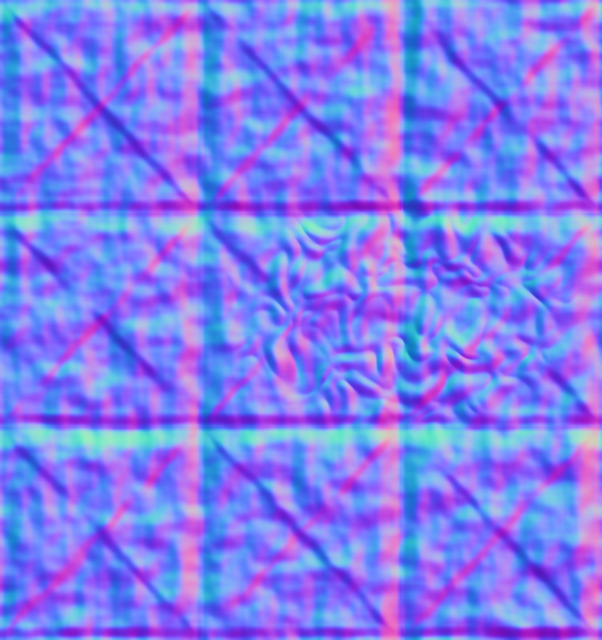
A Shadertoy shader for this texture map:

```glsl
// Tangent-space normal map of a 3 x 3 grid of raised panels, each crossed by two
// grooves. Bevels, grooves and wrapping gradient noise all add up as slopes,
// and the summed slope is turned into a unit normal and stored as colour.

const vec2  PANELS         = vec2(3.0);           // repeats across and down
const float SIDE_BEVEL     = 0.13;                // widths in panel units
const float TOP_BEVEL      = 0.12;
const float BOTTOM_BEVEL   = 0.075;
const float SEAM_SOFTNESS  = 0.03;
const float GROOVE_WIDTH   = 0.023;
const vec2  RISING_SLOPE   = vec2(0.72, -0.62);   // groove from lower left
const vec2  FALLING_SLOPE  = vec2(-0.55, -0.80);  // groove from upper left
const float BROAD_DENTS    = 0.24;
const float FINE_DENTS     = 0.27;
const float GRAIN          = 0.13;
const float STREAKS        = 0.22;
const float SCAR_DEPTH     = 0.62;
const vec2  SCAR_CENTRE    = vec2(2.0, 1.52);     // in panel units
const vec2  SCAR_RADIUS    = vec2(1.0, 0.62);
const float TAU            = 6.2831853;

float hash(vec2 cell, float seed) {
    uvec3 q = uvec3(ivec3(cell, seed)) * uvec3(1597334673u, 3812015801u, 2798796415u);
    uint h = q.x ^ q.y ^ q.z;
    h = (h ^ (h >> 16)) * 2146121005u;
    h = (h ^ (h >> 15)) * 2221713035u;
    return float((h ^ (h >> 16)) >> 8) / 16777216.0;
}

vec2 latticeGradient(vec2 cell, vec2 period, float seed) {
    float angle = TAU * hash(mod(cell, period), seed);
    return vec2(cos(angle), sin(angle));
}

// Wrapping gradient noise: x is the value, yz its derivative per lattice cell.
vec3 noise(vec2 uv, vec2 period, float seed) {
    vec2 p = uv * period, i = floor(p), f = p - i;
    vec2 u = f * f * f * (f * (f * 6.0 - 15.0) + 10.0);
    vec2 du = 30.0 * f * f * (f * (f - 2.0) + 1.0);
    vec2 e = vec2(1.0, 0.0);
    vec2 ga = latticeGradient(i, period, seed);
    vec2 gb = latticeGradient(i + e.xy, period, seed);
    vec2 gc = latticeGradient(i + e.yx, period, seed);
    vec2 gd = latticeGradient(i + e.xx, period, seed);
    float a = dot(ga, f), b = dot(gb, f - e.xy);
    float c = dot(gc, f - e.yx), d = dot(gd, f - e.xx);
    float k = a - b - c + d;
    float value = a + u.x * (b - a) + u.y * (c - a) + u.x * u.y * k;
    vec2 slope = ga + u.x * (gb - ga) + u.y * (gc - ga) + u.x * u.y * (ga - gb - gc + gd)
               + du * (u.yx * k + vec2(b, c) - a);
    return vec3(value, slope);
}

// Flat at the seam, steep inside the bevel, flat again on the panel face.
float bevel(float edgeDistance, float width) {
    return smoothstep(0.0, SEAM_SOFTNESS, edgeDistance)
         * (1.0 - smoothstep(0.45 * width, width, edgeDistance));
}

float groove(float offset) {
    return exp(-offset * offset / (GROOVE_WIDTH * GROOVE_WIDTH));
}

vec2 bevelSlope(vec2 local, vec2 id, vec2 uv) {
    float rough = 1.0 + 0.9 * noise(uv, vec2(21.0), 3.0).x;
    float left   = mix(0.55, 0.95, hash(id, 11.0)) * (id.x < 0.5 ? 0.65 : 1.0);
    float right  = mix(0.45, 1.05, hash(id, 12.0));
    float top    = mix(0.9, 0.4, id.y / (PANELS.y - 1.0));
    float bottom = mix(0.75, 1.1, hash(id, 13.0));
    return rough * vec2(
        right * bevel(1.0 - local.x, SIDE_BEVEL) - left * bevel(local.x, SIDE_BEVEL),
        top * bevel(1.0 - local.y, TOP_BEVEL) - bottom * bevel(local.y, BOTTOM_BEVEL));
}

vec2 grooveSlope(vec2 local, vec2 uv, float scar) {
    vec2 edge = min(local, 1.0 - local);
    float inset = smoothstep(0.02, 0.09, min(edge.x, edge.y));
    float wobble = 0.018 * noise(uv, vec2(15.0), 5.0).x;
    vec2 wear = vec2(noise(uv, vec2(12.0), 6.0).x, noise(uv, vec2(12.0), 7.0).x);
    vec2 kept = smoothstep(-0.5, 0.1, wear) * inset * (1.0 - vec2(0.3, 0.55) * scar);
    float rising  = groove((local.x - local.y) * 0.7071 + wobble);
    float falling = groove((local.x + local.y - 1.0) * 0.7071 + wobble);
    return RISING_SLOPE * rising * kept.x + FALLING_SLOPE * falling * kept.y;
}

// Dents at three scales, with streaks running along both axes.
vec2 surfaceSlope(vec2 uv) {
    vec2 slope = BROAD_DENTS * noise(uv, vec2(11.0, 10.0), 21.0).yz
               + FINE_DENTS * noise(uv, vec2(25.0, 23.0), 22.0).yz
               + GRAIN * noise(uv, vec2(47.0, 45.0), 23.0).yz;
    slope.x += STREAKS * noise(uv, vec2(34.0, 9.0), 24.0).y;
    slope.y += STREAKS * noise(uv, vec2(9.0, 31.0), 25.0).z;
    return slope;
}

// Curling ridges from warped, folded noise.
vec2 scarSlope(vec2 uv) {
    vec2 warp = vec2(noise(uv, vec2(14.0), 31.0).x, noise(uv, vec2(14.0), 32.0).x);
    vec3 n = noise(uv + 0.03 * warp, vec2(25.0, 24.0), 33.0);
    return -n.yz * n.x * inversesqrt(n.x * n.x + 0.015);
}

void mainImage(out vec4 fragColor, in vec2 fragCoord) {
    vec2 uv = fract(fragCoord / iResolution.xy);
    vec2 grid = uv * PANELS, id = floor(grid), local = grid - id;

    float reach = length((grid - SCAR_CENTRE) / SCAR_RADIUS);
    float scar = 1.0 - smoothstep(0.65, 1.0, reach);

    vec2 slope = surfaceSlope(uv) + bevelSlope(local, id, uv);
    slope += grooveSlope(local, uv, scar) + SCAR_DEPTH * scar * scarSlope(uv);

    vec3 normal = normalize(vec3(slope, 1.0));
    fragColor = vec4(0.5 + 0.5 * normal, 1.0);
}
```
